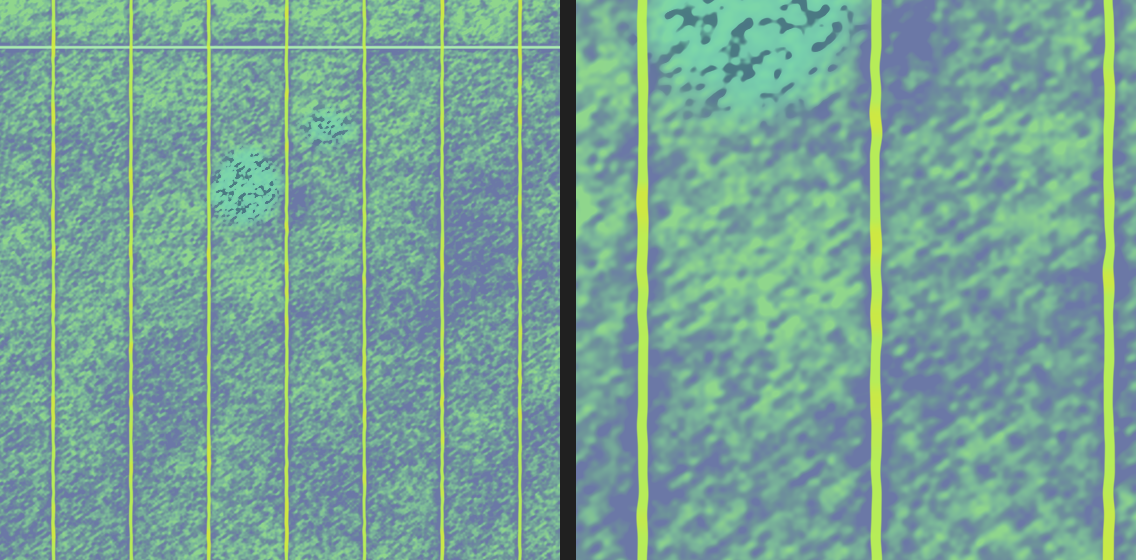
Left: the whole. Right: its middle third, enlarged.
Reproduce this pattern procedurally as a Shadertoy shader.

```glsl
const float SPACING = 0.1389;       // distance between upright lines
const float FIRST_LINE = 0.0951;    // x of the first upright line
const float LINE_HALF = 0.0030;
const float LINE_WOBBLE = 0.0014;
const float BAR_Y = 0.9155;
const float BAR_HALF = 0.0024;
const float HALO_WIDTH = 0.0085;
const float GRAIN_FREQ = 165.0;
const float GRAIN_GAIN = 0.95;
const float FINE_GAIN = 0.40;
const float PATCH_GAIN = 0.85;
const float GRAIN_ANGLE = 0.6;
const vec2 WORN_CENTER = vec2(0.442, 0.665);
const vec2 WORN_SIZE = vec2(0.060, 0.075);

const vec3 VIOLET = vec3(0.42, 0.47, 0.65);
const vec3 SLATE = vec3(0.43, 0.58, 0.60);
const vec3 TEAL = vec3(0.48, 0.72, 0.60);
const vec3 LEAF = vec3(0.56, 0.84, 0.55);
const vec3 AQUA = vec3(0.46, 0.84, 0.70);
const vec3 DARK_SPECK = vec3(0.25, 0.45, 0.48);
const vec3 LIME = vec3(0.73, 0.95, 0.33);
const vec3 GOLD = vec3(0.83, 0.93, 0.24);
const vec3 MINT = vec3(0.68, 0.95, 0.69);

float hash(vec2 p) {
    return fract(sin(dot(p, vec2(127.1, 311.7))) * 43758.5453);
}

float noise(vec2 p) {
    vec2 i = floor(p), f = fract(p);
    f = f * f * (3.0 - 2.0 * f);
    return mix(mix(hash(i), hash(i + vec2(1, 0)), f.x),
               mix(hash(i + vec2(0, 1)), hash(i + vec2(1, 1)), f.x), f.y);
}

float fbm(vec2 p) {
    float sum = 0.0, gain = 0.5;
    for (int i = 0; i < 4; i++) {
        sum += gain * noise(p);
        p = p * 2.03 + 17.3;
        gain *= 0.5;
    }
    return sum / 0.9375;
}

// Soft elliptical spot, 1 at its center
float spot(vec2 p, vec2 center, vec2 size) {
    vec2 d = (p - center) / size;
    return exp(-dot(d, d));
}

float stroke(float d, float halfWidth, float aa) {
    return 1.0 - smoothstep(halfWidth - aa, halfWidth + aa, abs(d));
}

vec3 ramp(float t) {
    t = clamp(t, 0.0, 1.0) * 3.0;
    vec3 c = mix(VIOLET, SLATE, clamp(t, 0.0, 1.0));
    c = mix(c, TEAL, clamp(t - 1.0, 0.0, 1.0));
    return mix(c, LEAF, clamp(t - 2.0, 0.0, 1.0));
}

void mainImage(out vec4 fragColor, in vec2 fragCoord) {
    vec2 uv = fragCoord / iResolution.xy;
    float aa = 1.0 / iResolution.y;

    // Slanted grain over broad cloudy patches
    float ca = cos(GRAIN_ANGLE), sa = sin(GRAIN_ANGLE);
    vec2 slant = vec2(ca * uv.x + sa * uv.y, ca * uv.y - sa * uv.x);
    float grain = noise(slant * GRAIN_FREQ * vec2(0.7, 1.2)) - 0.5;
    float fine = noise(uv * GRAIN_FREQ * 1.5 + 40.0) - 0.5;
    float clouds = fbm(slant * vec2(6.0, 10.0) + 3.7) - 0.5;
    float tone = 0.46 + GRAIN_GAIN * grain + FINE_GAIN * fine + PATCH_GAIN * clouds;

    // Light and dark stains
    tone += 0.36 * spot(uv, vec2(0.40, 0.84), vec2(0.22, 0.08));
    tone += 0.20 * spot(uv, vec2(0.42, 0.53), vec2(0.04, 0.06));
    tone += 0.20 * spot(uv, vec2(0.86, 0.25), vec2(0.07, 0.04));
    tone -= 0.50 * spot(uv, vec2(0.535, 0.64), vec2(0.02, 0.05));
    tone -= 0.14 * spot(uv, vec2(0.70, 0.70), vec2(0.15, 0.25));

    // Brighter top strip with a faint woven texture
    float strip = smoothstep(BAR_Y + 0.005, BAR_Y + 0.045, uv.y);
    float weave = noise(vec2(uv.x * 95.0, uv.y * 12.0)) + noise(uv.yx * vec2(95.0, 12.0)) - 1.0;
    tone += strip * (0.22 + 0.35 * weave) * (1.0 - 0.6 * smoothstep(0.85, 1.0, uv.x));

    // Distances to the upright lines and the crossbar
    float lineId = floor((uv.x - FIRST_LINE) / SPACING + 0.5);
    float wobble = LINE_WOBBLE * (noise(vec2(lineId * 9.0, uv.y * 75.0)) - 0.5);
    float lineD = uv.x - FIRST_LINE - lineId * SPACING + wobble;
    float onGrid = step(-0.5, lineId) * step(lineId, 6.5);
    float barD = uv.y - BAR_Y;
    float halo = max(onGrid * exp(-pow(lineD / HALO_WIDTH, 2.0)), exp(-pow(barD / HALO_WIDTH, 2.0)));
    vec3 color = ramp(tone - 0.55 * halo);

    // Worn aqua patch broken up by dark specks
    float worn = spot(uv, WORN_CENTER, WORN_SIZE) + 0.55 * spot(uv, vec2(0.58, 0.77), vec2(0.06, 0.05));
    worn = smoothstep(0.25, 0.75, worn + 0.7 * clouds);
    float speck = smoothstep(0.12, 0.30, -grain - 0.5 * fine);
    color = mix(color, mix(AQUA, DARK_SPECK, speck), worn * 0.75);

    // Crossbar, then lines with uneven width and golden beads
    color = mix(color, MINT, 0.95 * stroke(barD, BAR_HALF, aa));
    float bead = noise(vec2(lineId * 5.0 + 2.0, uv.y * 42.0));
    float width = LINE_HALF * (0.85 + 0.3 * bead);
    float crossing = exp(-pow(barD / 0.005, 2.0));
    vec3 lineColor = mix(LIME, GOLD, max(smoothstep(0.55, 0.95, bead), 0.6 * crossing));
    color = mix(color, lineColor, onGrid * 0.95 * stroke(lineD, width, aa));

    fragColor = vec4(color, 1.0);
}
```
